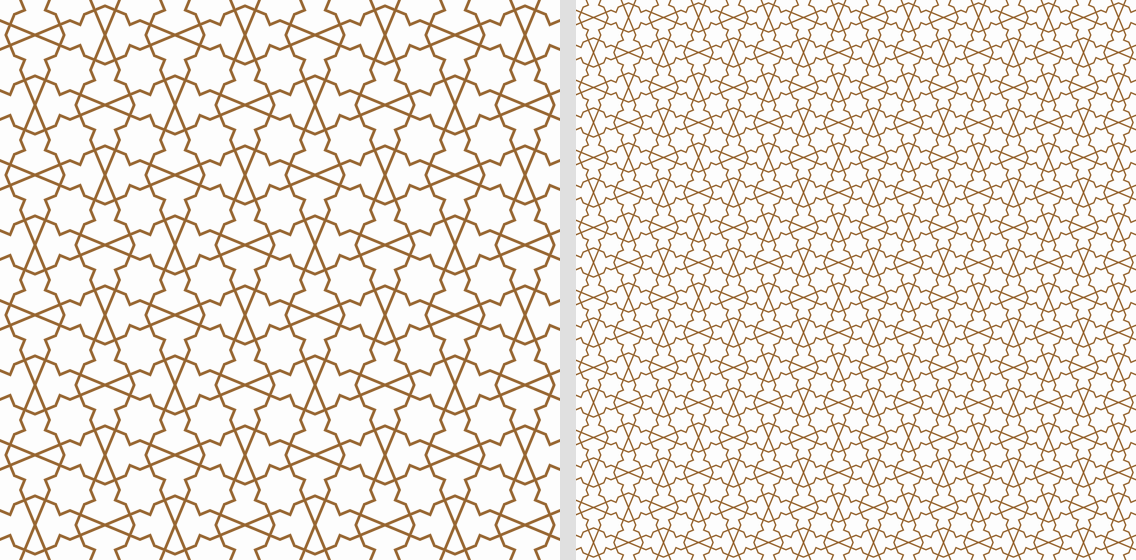
Left: one tile. Right: repeated 2 by 2.
This pattern is drawn by a WebGL 1 fragment shader. Its source:

```glsl
precision highp float;
// Interlaced brown star lattice on white: crossed bands that turn by 90 degrees from cell to cell.

uniform vec2 u_resolution;

const float CELLS = 8.0;          // two cells make one repeat
const float CAP_RADIUS = 0.8333;  // tip of the cap, in half cells
const float HALF_WIDTH = 0.0396;  // half the line width, in half cells
const vec2 RAY = vec2(0.382683, 0.92388);  // unit vector 22.5 degrees off the axis

const vec3 PAPER = vec3(0.992);
const vec3 BROWN = vec3(0.588, 0.394, 0.184);

// Distance to the lines of one cell with upright crossing; p spans -1..1.
float cellLines(vec2 p, float capRadius) {
  p = abs(p);
  vec2 normal = vec2(RAY.y, -RAY.x);

  // The two crossing bands through the centre.
  float crossing = abs(dot(p, normal));

  // Octagon side and side ray, folded over the diagonal.
  vec2 folded = vec2(min(p.x, p.y), max(p.x, p.y));
  float along = dot(folded, RAY) - capRadius * RAY.y;
  float across = dot(folded, normal);

  // Caps close above and below; at the sides the outline turns outward, mitred.
  float outline = p.x < p.y ? abs(along) : abs(min(along, across));
  return min(crossing, outline);
}

// Checkerboard of upright and lying cells.
float latticeDistance(vec2 uv, float cells) {
  vec2 grid = uv * cells;
  vec2 id = floor(grid);
  vec2 p = 2.0 * fract(grid) - 1.0;
  bool lying = mod(id.x + id.y, 2.0) > 0.5;
  return cellLines(lying ? p.yx : p, CAP_RADIUS);
}

// Coverage of a line with a soft edge.
float stroke(float dist, float halfWidth, float blur) {
  return 1.0 - smoothstep(halfWidth - blur, halfWidth + blur, dist);
}

void main() {
  vec2 uv = gl_FragCoord.xy / u_resolution;
  float pixel = 2.0 * CELLS / min(u_resolution.x, u_resolution.y);
  float line = stroke(latticeDistance(uv, CELLS), HALF_WIDTH, 0.7 * pixel);
  gl_FragColor = vec4(mix(PAPER, BROWN, line), 1.0);
}
```
